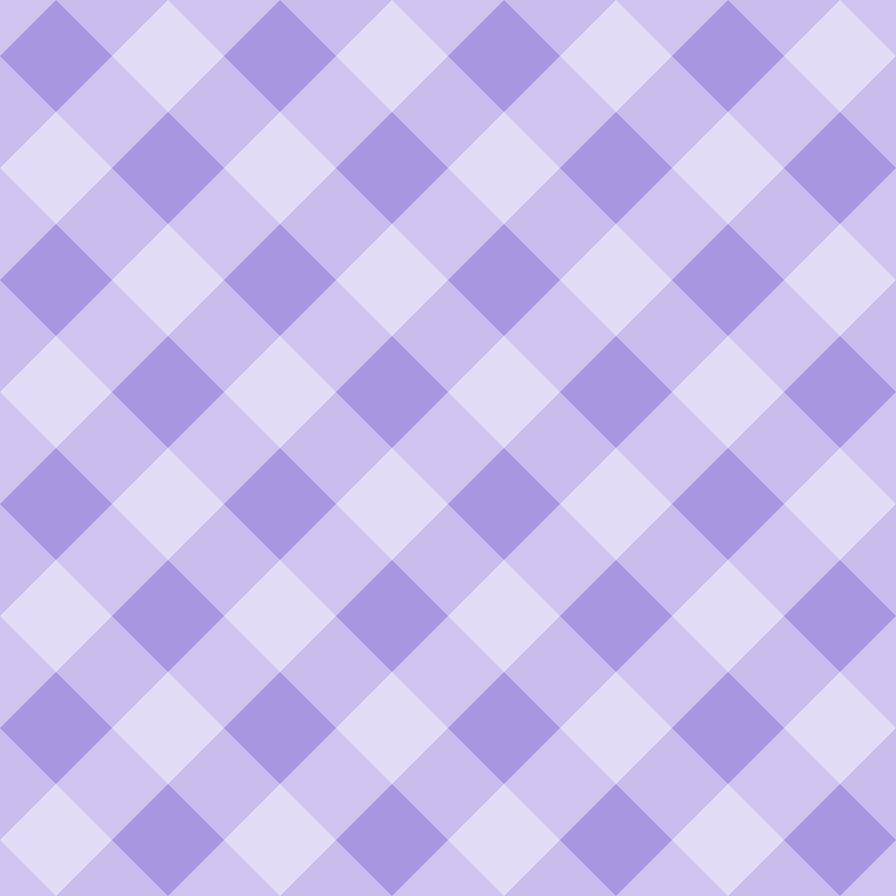
This pattern is drawn by a WebGL 2 fragment shader. Its source:

```glsl
#version 300 es
precision highp float;

uniform vec2 u_resolution;
out vec4 fragColor;

const float REPEATS = 4.0;        // whole checks across and down
const float STRIPE_SHARE = 0.5;   // dark band width within one period
const float EDGE_PIXELS = 0.7;    // half width of the smoothed edge

const vec3 PALE_LILAC = vec3(0.886, 0.863, 0.963);
const vec3 RISING_LILAC = vec3(0.788, 0.743, 0.930);
const vec3 FALLING_LILAC = vec3(0.812, 0.770, 0.937);
const vec3 DEEP_VIOLET = vec3(0.657, 0.590, 0.878);

// Coverage of a periodic band centred on whole numbers
float stripe(float position, float softness) {
    float fromCentre = abs(fract(position + 0.5) - 0.5);
    float edge = fromCentre - 0.5 * STRIPE_SHARE;
    return 1.0 - smoothstep(-softness, softness, edge);
}

void main() {
    vec2 cell = REPEATS * gl_FragCoord.xy / u_resolution;
    float softness = EDGE_PIXELS * REPEATS * length(1.0 / u_resolution);

    // Two sets of diagonal bands
    float falling = stripe(cell.x + cell.y, softness);
    float rising = stripe(cell.x - cell.y + 0.5, softness);

    // Crossing bands give the deepest tone
    vec3 withoutFalling = mix(PALE_LILAC, RISING_LILAC, rising);
    vec3 withFalling = mix(FALLING_LILAC, DEEP_VIOLET, rising);
    fragColor = vec4(mix(withoutFalling, withFalling, falling), 1.0);
}
```
